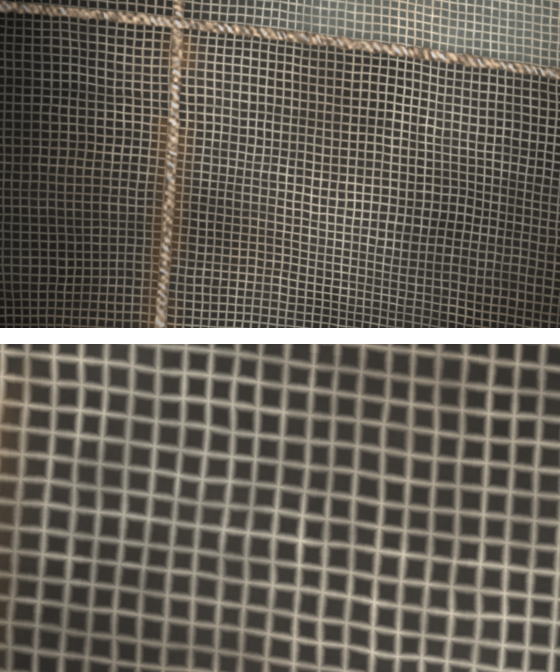
Top: the whole. Bottom: its middle third, enlarged.
Give the GLSL for this texture, as a Shadertoy shader.

```glsl
// Worn woven wire mesh with two twisted, rust-stained seam wires crossing it.
#define CELLS 38.5          // mesh cells per canvas height
#define THREAD 0.125        // thread half width, in cells
#define WARP 0.10           // bending of the threads, in cells
#define SEAM 0.0175         // seam half width, in canvas heights
#define TWISTS 39.0         // seam strands per canvas height
#define GAP_COLOR vec3(0.20, 0.19, 0.175)
#define THREAD_COLOR vec3(0.57, 0.54, 0.495)
#define HAZE_COLOR vec3(0.43, 0.45, 0.42)
#define RUST_COLOR vec3(0.44, 0.33, 0.22)
#define SEAM_COLOR vec3(0.69, 0.60, 0.50)
#define GLINT_COLOR vec3(0.72, 0.77, 0.83)

float hash(vec2 p) {
    vec3 q = fract(vec3(p.xyx) * 0.1031);
    q += dot(q, q.yzx + 33.33);
    return fract((q.x + q.y) * q.z);
}

float noise(vec2 p) {
    vec2 i = floor(p), f = fract(p);
    f = f * f * (3.0 - 2.0 * f);
    return mix(mix(hash(i), hash(i + vec2(1, 0)), f.x),
               mix(hash(i + vec2(0, 1)), hash(i + vec2(1, 1)), f.x), f.y);
}

float fbm(vec2 p) {
    float sum = 0.0, weight = 0.5;
    for (int i = 0; i < 4; i++) {
        sum += weight * noise(p);
        p = p * 2.03 + 17.0;
        weight *= 0.5;
    }
    return sum;
}

// Centre lines of the seams.
float seamRow(float x) { return 0.982 - 0.085 * x - 0.022 * x * x; }
float seamColumn(float y) { return 0.487 + 0.085 * y - 0.026 * y * y; }

// Mesh coordinates: threads tilt with the seams and flatten at lower left.
vec2 meshCoords(vec2 p) {
    float tilt = mix(0.45, 1.0, smoothstep(0.2, 1.0, p.y + 0.6 * p.x));
    float lean = smoothstep(-0.1, 0.8, p.x);
    vec2 g = vec2(p.x - (seamColumn(p.y) - 0.487) * lean,
                  p.y - (seamRow(p.x) - 0.982) * tilt) * CELLS;
    vec2 bend = vec2(noise(p * 5.0), noise(p * 5.0 + 50.0)) - 0.5;
    vec2 kink = vec2(noise(p * 26.0 + 9.0), noise(p * 26.0 + 90.0)) - 0.5;
    return g + WARP * (4.0 * bend + 1.2 * kink);
}

// Colours one seam: x runs along it, y is the signed distance across it.
vec3 addSeam(vec3 color, vec2 s, float pixel, float seed) {
    float soft = pixel + 0.003;
    float width = SEAM * (0.7 + 0.5 * noise(vec2(s.x * 50.0, seed)));
    float mask = 1.0 - smoothstep(width - soft, width + soft, abs(s.y));
    float turn = s.x * TWISTS + s.y * 26.0 + 1.2 * noise(vec2(s.x * 18.0, seed + 5.0));
    float strand = abs(fract(turn) - 0.5) * 2.0;
    float tone = 0.78 + 0.22 * smoothstep(1.0, 0.2, strand);
    tone *= 1.0 - 0.25 * pow(abs(s.y) / SEAM, 2.0);
    vec3 wire = SEAM_COLOR * tone * (0.65 + 0.7 * noise(s * 90.0 + seed));
    float shine = smoothstep(0.55, 0.1, strand) * smoothstep(0.8, 0.2, abs(s.y) / SEAM);
    shine *= smoothstep(0.35, 0.8, hash(vec2(floor(turn), seed)));
    wire = mix(wire, GLINT_COLOR, 0.8 * shine);
    float shadow = exp(-pow(s.y / (SEAM * 1.6), 2.0));
    return mix(color * (1.0 - 0.1 * shadow), wire, mask);
}

void mainImage(out vec4 fragColor, in vec2 fragCoord) {
    vec2 p = fragCoord / iResolution.y;
    float pixel = 1.0 / iResolution.y;
    float aspect = iResolution.x / iResolution.y;
    float row = p.y - seamRow(p.x);
    float column = p.x - seamColumn(p.y);

    // Dark gaps, hazier behind the upper right corner
    float cloud = fbm(p * 5.0);
    float haze = smoothstep(-0.04, 0.04, row) * smoothstep(0.45, 1.0, p.x);
    vec3 color = GAP_COLOR * (0.75 + 0.5 * cloud);
    color = mix(color, HAZE_COLOR, haze * (0.4 + 0.6 * cloud));

    // Rust stains clinging to the upright seam
    float stain = smoothstep(0.40, 0.62, fbm(p * vec2(9.0, 7.0) + 4.0));
    stain *= exp(-pow(column / 0.05, 2.0));
    color = mix(color, RUST_COLOR, 0.75 * stain);

    // Woven threads, each with its own offset, tone and width
    vec2 g = meshCoords(p);
    vec2 id = floor(g);
    vec2 jitter = vec2(hash(vec2(id.x, 3.0)), hash(vec2(id.y, 71.0))) - 0.5;
    vec2 d = abs(fract(g) - 0.5 - 0.06 * jitter);
    float soft = max(0.16, 0.75 * pixel * CELLS);
    vec2 width = THREAD * (1.0 + 0.15 * jitter.yx);
    vec2 cover = 1.0 - smoothstep(width - soft, width + soft, d);
    vec2 tone = 0.98 + 0.12 * jitter;
    float parity = mod(id.x + id.y, 2.0);
    float over = mix(cover.x, 1.0 - cover.y, parity);
    float shade = mix(tone.y, tone.x, clamp(over, 0.0, 1.0));
    shade += 0.14 * cover.x * cover.y + 0.18 * haze;
    vec3 tint = mix(vec3(1.04, 0.99, 0.93), vec3(0.97, 1.01, 1.02), noise(p * 4.0 + 30.0));
    vec3 thread = THREAD_COLOR * tint * shade * (0.9 + 0.2 * noise(p * 40.0));
    thread = mix(thread, RUST_COLOR * 1.4, 0.5 * stain);
    color = mix(color, thread, max(cover.x, cover.y));

    // Uneven light: dim on the left and in the corners, patchy elsewhere
    vec2 v = (p / vec2(aspect, 1.0) - vec2(0.58, 0.56)) * vec2(1.5, 1.2);
    float light = 1.22 - 0.60 * dot(v, v);
    light *= mix(0.80, 1.0, smoothstep(0.0, 0.65, p.x));
    light *= 0.82 + 0.36 * noise(p * 3.0 + 12.0);
    color *= light;

    // Seams, the level one lying over the upright one
    float seamLight = mix(1.0, light, 0.6);
    color = addSeam(color / seamLight, vec2(p.y, column), pixel, 7.0);
    color = addSeam(color, vec2(p.x, row), pixel, 23.0) * seamLight;

    // Fine grain
    color *= 0.97 + 0.06 * noise(p * 230.0);
    fragColor = vec4(clamp(color, 0.0, 1.0), 1.0);
}
```
